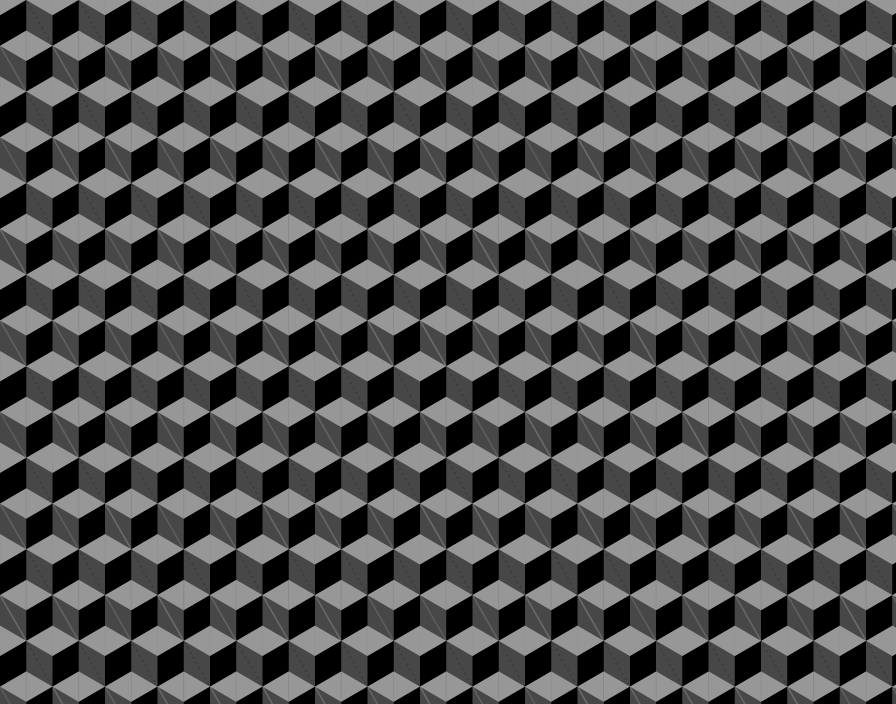
Write a Shadertoy shader that draws this pattern.

```glsl
const vec2 REPEATS = vec2(17.07, 15.38);  // columns across, rows down
const float RHOMBUS_HALF = 1.0 / 3.0;     // half height of a top face, in rows
const vec3 TOP_COLOR = vec3(0.592);
const vec3 LEFT_COLOR = vec3(0.28);
const vec3 RIGHT_COLOR = vec3(0.0);
const vec3 TOP_SEAM_COLOR = vec3(0.50);
const vec3 LIGHT_SEAM_COLOR = vec3(0.42);
const vec3 DARK_SEAM_COLOR = vec3(0.20);
const float TOP_SEAM_HALF = 0.016;        // in half columns
const float SIDE_SEAM_HALF = 0.036;       // in rows, measured vertically
const float DASHES = 9.0;                 // dashes along a dark seam
const int SAMPLES = 4;                    // antialiasing grid side

float hash(vec2 p) {
    return fract(sin(dot(p, vec2(127.1, 311.7))) * 43758.5453);
}

// Cube column and offset from its centre line, -1 to 1
vec2 columnOf(float x, float row) {
    float shifted = x - 0.5 * mod(row, 2.0);
    float column = floor(shifted + 0.5);
    return vec2(column, 2.0 * (shifted - column));
}

vec3 topFace(float x, float oddRow, float wear) {
    float seam = step(abs(x), TOP_SEAM_HALF);
    float strength = mix(0.25, 0.8, oddRow) * mix(0.6, 1.0, wear);
    return mix(TOP_COLOR, TOP_SEAM_COLOR, seam * strength);
}

// Left face split by a diagonal: light on odd rows, dark dashes on even rows
vec3 leftFace(vec2 p, float oddRow, float wear) {
    float seam = step(abs(p.y - 1.0 - p.x), SIDE_SEAM_HALF);
    float dash = step(0.6, fract(p.y * DASHES + wear));
    vec3 seamColor = mix(DARK_SEAM_COLOR, LIGHT_SEAM_COLOR, oddRow);
    float strength = mix(0.6 * dash, mix(0.5, 1.0, wear), oddRow);
    return mix(LEFT_COLOR, seamColor, seam * strength);
}

vec3 cubes(vec2 p) {
    // Pick the cube whose hexagon holds this point
    float row = floor(p.y);
    vec2 cell = columnOf(p.x, row);
    if (p.y - row > 1.0 - RHOMBUS_HALF * abs(cell.y)) {
        row += 1.0;
        cell = columnOf(p.x, row);
    }
    vec2 local = vec2(cell.y, p.y - row);
    float oddRow = mod(row, 2.0);
    float wear = hash(vec2(cell.x, row));

    if (local.y < RHOMBUS_HALF * (1.0 - abs(local.x))) {
        return topFace(local.x, oddRow, wear);
    }
    return local.x < 0.0 ? leftFace(local, oddRow, wear) : RIGHT_COLOR;
}

void mainImage(out vec4 fragColor, in vec2 fragCoord) {
    // Average a grid of samples for smooth edges
    vec3 color = vec3(0.0);
    for (int j = 0; j < SAMPLES; j++) {
        for (int i = 0; i < SAMPLES; i++) {
            vec2 offset = (vec2(i, j) + 0.5) / float(SAMPLES) - 0.5;
            vec2 uv = (fragCoord + offset) / iResolution.xy;
            uv.y = 1.0 - uv.y;  // rows count down from the top
            color += cubes(uv * REPEATS);
        }
    }
    fragColor = vec4(color / float(SAMPLES * SAMPLES), 1.0);
}
```
